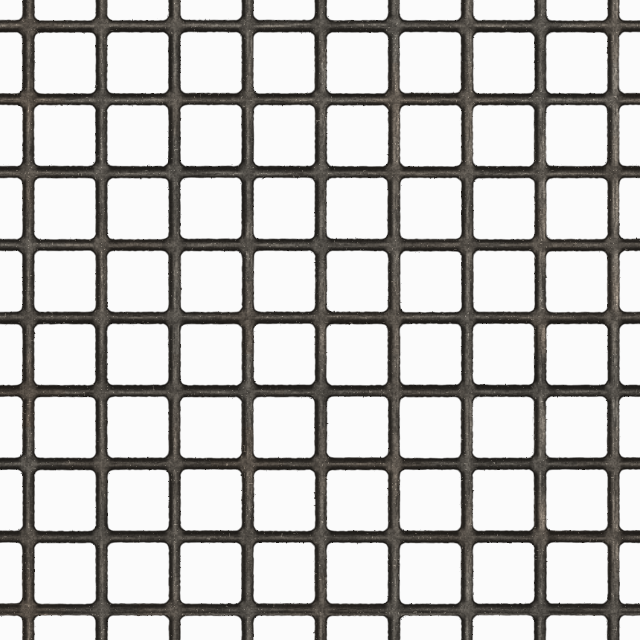
Write a WebGL 2 fragment shader that draws this pattern.

```glsl
#version 300 es
precision highp float;
// Perforated steel sheet: rounded square holes on a white ground, nearly nine across.
// Each hole is a rounded box distance; bars get a cross profile, streaks along their
// length, flat worn crossings, dark rims and a sheen that grows to the right.

uniform vec2 u_resolution;
out vec4 outColor;

float hash(vec2 p) {
    vec3 h = fract(vec3(p.xyx) * 0.1031);
    h += dot(h, h.yzx + 33.33);
    return fract((h.x + h.y) * h.z);
}

float noise(vec2 p) {
    vec2 i = floor(p), f = fract(p);
    f = f * f * (3.0 - 2.0 * f);
    return mix(mix(hash(i), hash(i + vec2(1, 0)), f.x),
               mix(hash(i + vec2(0, 1)), hash(i + vec2(1, 1)), f.x), f.y);
}

float roundedBox(vec2 p, float halfSide, float radius) {
    vec2 q = abs(p) - halfSide + radius;
    return length(max(q, 0.0)) + min(max(q.x, q.y), 0.0) - radius;
}

// Soft bump of the given width around a centre
float band(float x, float centre, float width) {
    float k = (x - centre) / width;
    return exp(-k * k);
}

// Streaks drawn out along a bar
float streaks(float across, float along, float id) {
    return 0.6 * noise(vec2(across * 3.0 + id * 19.0 + 50.0, along * 3.5 + 20.0))
         + 0.4 * noise(vec2(across * 5.0 + id * 31.0 + 90.0, along * 15.0 + 40.0));
}

void main() {
    vec2 uv = gl_FragCoord.xy / u_resolution;
    // Whole numbers of grid fall on the bar crossings
    vec2 grid = (uv - vec2(0.0443, 0.0475)) * vec2(8.752, 8.777);
    vec2 cell = floor(grid), bar = floor(grid + 0.5);
    vec2 local = fract(grid) - 0.5;
    vec2 across = (grid - bar) / 0.081;

    // Hole outline, slightly shifted per cell, with rough edges and a few burrs
    vec2 shift = (vec2(hash(cell + 11.0), hash(cell + 47.0)) - 0.5) * 0.009;
    float edge = roundedBox(local - shift, 0.419, 0.085);
    edge += (noise(grid * 26.0 + 300.0) - 0.5) * 0.008;
    edge += 0.014 * smoothstep(0.82, 1.0, noise(grid * 38.0 + 700.0));

    // Upright bars: dark left wall, worn ridge, lit right wall
    float grainV = streaks(across.x, grid.y, bar.x);
    float patchV = noise(vec2(bar.x * 7.3 + 60.0, grid.y * 1.6 + 30.0));
    float litV = mix(0.2, 0.75, uv.x) * mix(0.7, 1.15, uv.y);
    float upright = 0.07 + 0.42 * band(across.x, 0.05, 0.42) * (0.45 + grainV)
        + litV * band(across.x, 0.7, 0.38) * (0.2 + patchV * 0.9) * (0.4 + grainV)
        + 0.22 * band(across.x, -0.95, 0.2) * patchV;

    // Level bars: dark top wall, dull face, thin lip that varies from row to row
    float grainH = streaks(across.y, grid.x, bar.y + 40.0);
    float patchH = noise(vec2(grid.x * 1.4 + 80.0, bar.y * 5.7 + 90.0));
    float faceAt = (hash(vec2(bar.y + 20.0, 5.0)) - 0.5) * 0.5;
    float level = 0.07 + 0.5 * band(across.y, faceAt, 0.42) * (0.3 + grainH) * mix(0.6, 1.1, uv.y)
        + 0.25 * band(across.y, 0.9, 0.15) * patchH * hash(vec2(bar.y + 30.0, 9.0))
        + 0.6 * band(across.y, -0.85, 0.25) * smoothstep(0.1, 0.0, uv.y) * (0.4 + grainH);

    // Bars meet along the diagonals, under a flat mottled crossing
    vec2 a = abs(local);
    float tone = mix(level, upright, smoothstep(-0.03, 0.03, a.x - a.y));
    float crossing = smoothstep(0.35, 0.44, min(a.x, a.y));
    float mottle = 0.6 * noise(grid * 14.0 + 200.0) + 0.4 * noise(grid * 45.0 + 500.0);
    tone = mix(tone, 0.25 + 0.28 * mottle, crossing * 0.85);

    // Dark rim, stronger around the corners, then pits and bright scratches
    float rim = 1.0 - smoothstep(0.006, 0.035, edge);
    tone *= 1.0 - rim * mix(0.25, 0.75, smoothstep(0.28, 0.4, min(a.x, a.y)));
    tone *= 0.78 + 0.4 * noise(grid * 55.0 + 900.0);
    tone += 0.3 * smoothstep(0.86, 1.0, noise(grid * 48.0 + 1200.0));

    vec3 steel = mix(vec3(0.07, 0.063, 0.055), vec3(0.77, 0.745, 0.70), clamp(tone, 0.0, 1.0));
    steel *= mix(vec3(1.0), vec3(1.05, 0.98, 0.93), patchH * patchV);

    // Smooth edge between the bright ground and the metal
    float blur = max(0.009, 8.8 / min(u_resolution.x, u_resolution.y));
    vec3 color = mix(vec3(0.985), steel, smoothstep(-blur, blur, edge));
    outColor = vec4(color, 1.0);
}
```
